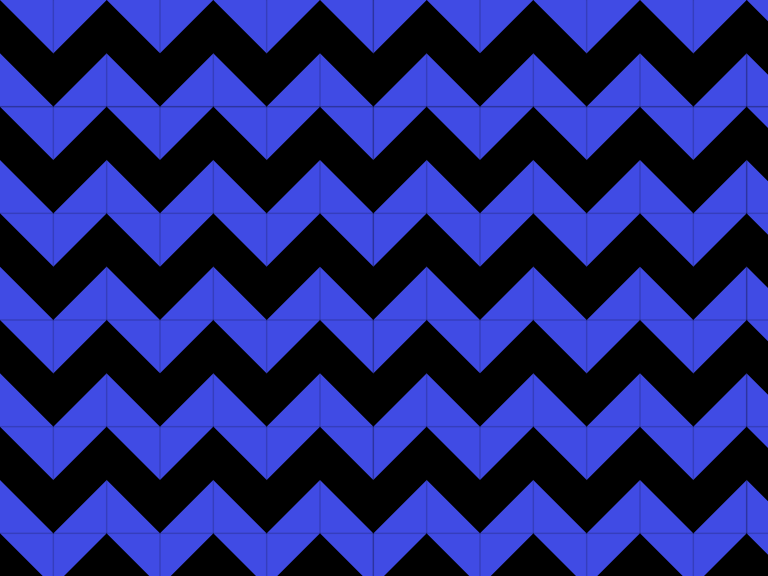
Write a Shadertoy shader that draws this pattern.

```glsl
// Horizontal black and blue chevron bands on a square tile grid, with
// hairline seams where the tiles meet. Each band is a triangle wave repeated
// down the canvas; edges and seams are smoothed by their distance.

const float TILES_DOWN = 5.4;
const float SEAM_WIDTH = 0.014;   // in tiles
const vec3 BLUE = vec3(0.251, 0.294, 0.894);
const vec3 BLACK = vec3(0.0);

// Triangle wave: 0 at whole numbers, 0.5 halfway between them.
float triangleWave(float x) {
    return 0.5 - abs(fract(x) - 0.5);
}

// Signed distance to the dark zigzag, positive inside the band.
float chevronDistance(vec2 p) {
    float phase = p.y - triangleWave(p.x);
    float fromCentre = abs(fract(phase + 0.25) - 0.5);
    return (0.25 - fromCentre) * inversesqrt(2.0);
}

// Smoothed coverage of a shape whose signed distance is positive inside.
float coverage(float signedDistance, float pixel) {
    return clamp(signedDistance / pixel + 0.5, 0.0, 1.0);
}

// Darkness of the seams along one axis; every seventh line is heavier.
float seamDarkness(float coord, float spacing, float heavyOffset, float pixel) {
    float index = floor(coord / spacing + 0.5);
    float dist = abs(coord - index * spacing);
    float heavy = 1.0 - step(0.5, mod(index + heavyOffset, 7.0));
    float strength = mix(0.17, 0.3, heavy) * step(0.5, index);
    return strength * coverage(0.5 * SEAM_WIDTH - dist, pixel);
}

void mainImage(out vec4 fragColor, in vec2 fragCoord) {
    // Tile units, measured from the top left corner
    float pixel = TILES_DOWN / iResolution.y;
    vec2 p = vec2(fragCoord.x, iResolution.y - fragCoord.y) * pixel;

    // Seams: two columns per tile, one row per tile
    float columns = seamDarkness(p.x, 0.5, 0.0, pixel);
    float rows = seamDarkness(p.y, 1.0, 6.0, pixel);
    vec3 color = BLUE * (1.0 - columns) * (1.0 - rows);

    // Dark bands
    color = mix(color, BLACK, coverage(chevronDistance(p), pixel));
    fragColor = vec4(color, 1.0);
}
```
